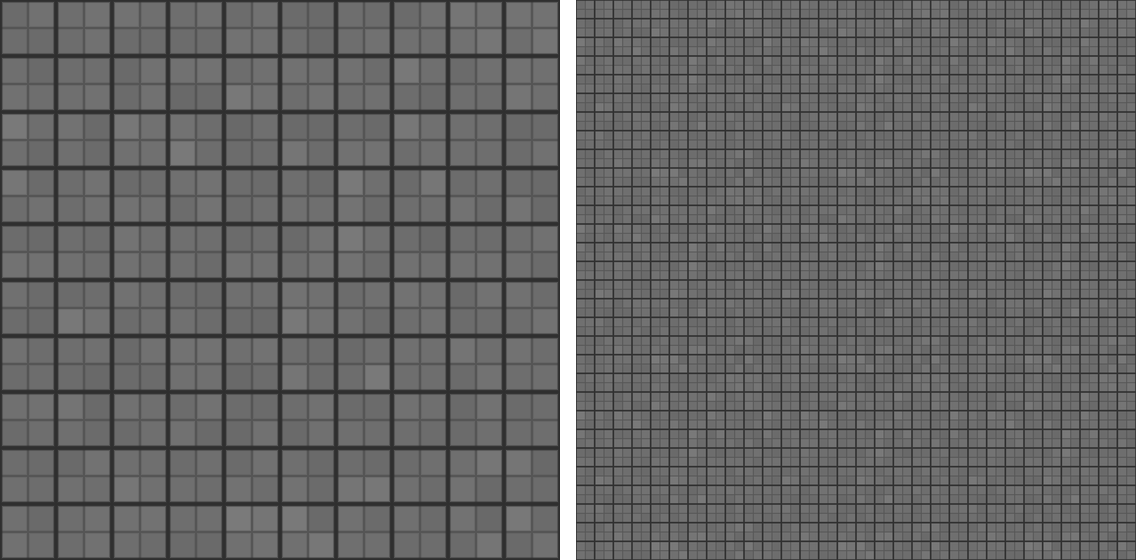
Left: one tile. Right: repeated 3 by 3.
Reproduce this pattern procedurally as a three.js fragment shader.

```glsl
// Grey mosaic: 10 by 10 blocks framed by wide soft dark joints, each block
// split by thin joints into 2 by 2 flat tiles. Every tile takes its own grey
// from a hash of its wrapped index, with a few noticeably lighter ones.
varying vec2 vUv;

float hash(vec2 p) {
  vec3 q = fract(vec3(p.xyx) * 0.1031);
  q += dot(q, q.yzx + 33.33);
  return fract((q.x + q.y) * q.z);
}

// Grey level of one tile
float tileGrey(vec2 id) {
  float light = step(0.85, hash(id + 47.0));
  return mix(0.413, 0.449, hash(id + 5.0)) + 0.03 * light;
}

void main() {
  vec2 block = vUv * 10.0;
  vec2 tile = mod(floor(block * 2.0), 20.0);

  // Distance to the nearest block border and to the nearest middle line
  vec2 border = 0.5 - abs(fract(block) - 0.5);
  vec2 middle = 0.5 - border;
  float frameDist = min(border.x, border.y);
  float splitDist = min(middle.x, middle.y);

  // Tiles, then thin joints, then the wide frame on top
  float grey = tileGrey(tile);
  grey = mix(0.335, grey, smoothstep(0.014, 0.034, splitDist));
  grey = mix(0.185, grey, smoothstep(0.02, 0.062, frameDist));

  gl_FragColor = vec4(vec3(grey), 1.0);
}
```
